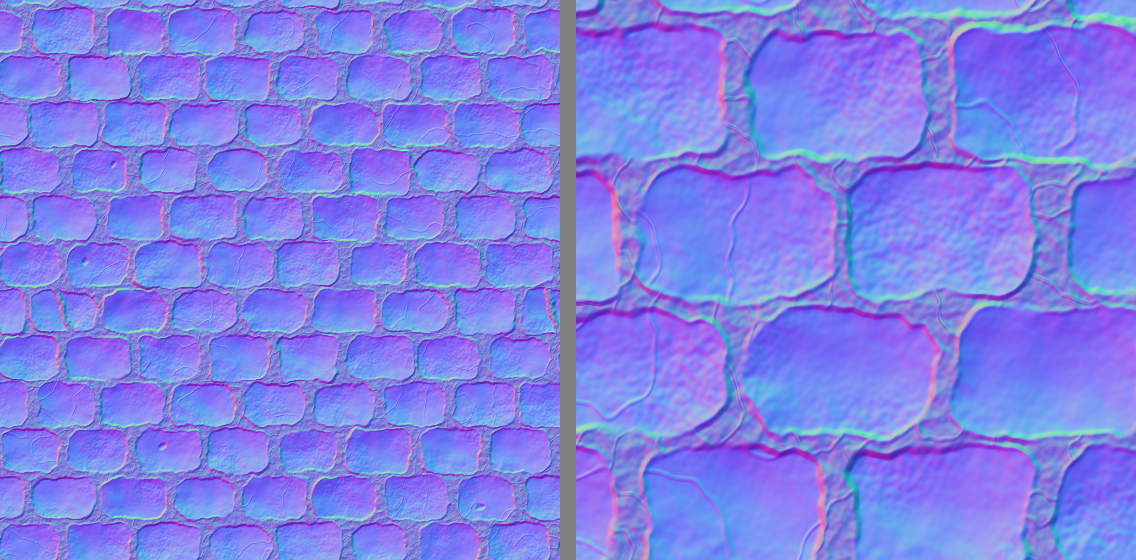
Left, the full canvas; right, a detail of the centre.
Write a Shadertoy shader that draws this texture map.

```glsl
// Tangent-space normal map of a rough cobblestone wall, 8 stones by 12 courses.
// A tiling height field (domed stones, thin rims, cracks, gritty mortar) is
// differentiated numerically and its normal is encoded as colour.

const vec2 GRID = vec2(8.0, 12.0);   // stones across, courses down
const vec2 CELL = vec2(1.5, 1.0);    // one cell, in course heights
const float SPAN = 12.0;             // canvas side, in course heights
const mat2 TURN = mat2(2.0, 1.0, -1.0, 2.0);  // whole numbers keep the tiling

vec2 hash2(vec2 p) {
    vec3 q = fract(p.xyx * vec3(0.1031, 0.1030, 0.0973));
    q += dot(q, q.yzx + 33.33);
    return fract((q.xx + q.yz) * q.zy);
}

float corner(vec2 cell, vec2 offset, float freq) {
    float angle = 6.2832 * hash2(mod(cell, SPAN * freq) + freq).x;
    return dot(vec2(cos(angle), sin(angle)), offset);
}

// Gradient noise that repeats over the canvas for whole-number frequencies.
float noise(vec2 p, float freq) {
    p *= freq;
    vec2 i = floor(p), f = fract(p), o = vec2(1.0, 0.0);
    vec2 u = f * f * f * (f * (f * 6.0 - 15.0) + 10.0);
    return mix(mix(corner(i, f, freq), corner(i + o, f - o, freq), u.x),
               mix(corner(i + o.yx, f - o.yx, freq),
                   corner(i + 1.0, f - 1.0, freq), u.x), u.y);
}

float roundBox(vec2 p, vec2 halfSize, float radius) {
    vec2 q = abs(p) - halfSize + radius;
    return length(max(q, 0.0)) + min(max(q.x, q.y), 0.0) - radius;
}

// Thin line along the zero contour of a value.
float vein(float value, float width) {
    return 1.0 - smoothstep(0.0, width, abs(value));
}

float mortarHeight(vec2 p) {
    vec2 turned = TURN * p;
    float ridges = abs(noise(turned, 2.0)) * 0.05;
    float grit = noise(p, 9.0) * 0.018 + noise(turned, 9.0) * 0.011;
    float seam = vein(noise(turned + 3.7, 1.0) + noise(p, 9.0) * 0.1, 0.04);
    return -0.055 + ridges + grit - seam * 0.014;
}

// Domed, tilted face with worn patches, and cracks or a knob on a few stones.
float stoneHeight(vec2 p, vec2 local, vec2 id) {
    vec2 turned = TURN * p;
    vec2 tilt = (hash2(id + 71.0) - 0.5) * vec2(0.18, 0.24);
    vec2 traits = hash2(id + 113.0);
    float dome = 0.055 - dot(local * local, vec2(0.18, 0.36));
    float swell = noise(p, 2.0) * 0.045;
    float worn = smoothstep(-0.15, 0.35, noise(p + 5.3, 1.0));
    float grain = noise(turned, 3.0) * 0.008 + noise(turned, 8.0) * 0.005;
    float cracks = vein(noise(p + 1.9, 1.0) + noise(turned, 2.0) * 0.08, 0.02);
    vec2 knobAt = (hash2(id + 151.0) - 0.5) * vec2(0.8, 0.5);
    float knob = smoothstep(0.09, 0.02, length(local - knobAt));
    return dome + dot(tilt, local) + swell
         + grain * (0.4 + 1.5 * worn)
         - cracks * 0.010 * step(0.65, traits.x)
         + knob * 0.045 * step(0.93, traits.y);
}

// Height in x, share of stone rather than mortar in y.
vec2 wall(vec2 p) {
    // Ragged outlines come from bending the plane before the grid lookup.
    vec2 bend = vec2(noise(p, 2.0), noise(p + 7.1, 2.0)) * 0.10
              + vec2(noise(p, 5.0), noise(p + 4.3, 5.0)) * 0.05
              + noise(TURN * p, 5.0) * 0.022;
    vec2 grid = (p + bend + vec2(0.125, 0.17)) / CELL;
    grid.x += 0.5 * mod(floor(grid.y), 2.0);
    vec2 id = mod(floor(grid), GRID);
    vec2 size = hash2(id + 17.0), shift = hash2(id + 43.0) - 0.5;
    vec2 local = (fract(grid) - 0.5) * CELL - shift * vec2(0.06, 0.02);

    vec2 halfSize = vec2(0.72, 0.485) - size * vec2(0.13, 0.06);
    float dist = roundBox(local, halfSize, mix(0.18, 0.34, size.y));

    // A few stones are split by a slanted mortar gap.
    float broken = step(0.975, hash2(id + 197.0).x);
    float slant = dot(local, normalize(vec2(0.8, shift.x + 0.5)));
    dist = mix(dist, max(dist, 0.05 - abs(slant)), broken);

    float face = smoothstep(0.03, -0.03, dist);
    float rimDepth = max(0.0, 0.014 + 0.03 * noise(p + 2.3, 3.0));
    float rim = exp(-dist * dist / 0.0005) * rimDepth;
    float height = mix(mortarHeight(p), stoneHeight(p, local, id), face) - rim;
    return vec2(height, face);
}

void mainImage(out vec4 fragColor, in vec2 fragCoord) {
    vec2 p = fragCoord / iResolution.xy * SPAN;
    vec2 e = vec2(0.014, 0.0);
    vec2 right = wall(p + e.xy), left = wall(p - e.xy);
    vec2 up = wall(p + e.yx), down = wall(p - e.yx);
    vec2 slope = vec2(right.x - left.x, up.x - down.x) / (2.0 * e.x);
    vec3 normal = normalize(vec3(-slope, 1.0));
    normal.y = -normal.y;   // green points down the canvas

    // Unresolved roughness shortens the mean normal, most of all in mortar.
    float face = (right.y + left.y + up.y + down.y) * 0.25;
    normal *= mix(0.74, 0.94, face);
    fragColor = vec4(normal * 0.5 + 0.5, 1.0);
}
```
